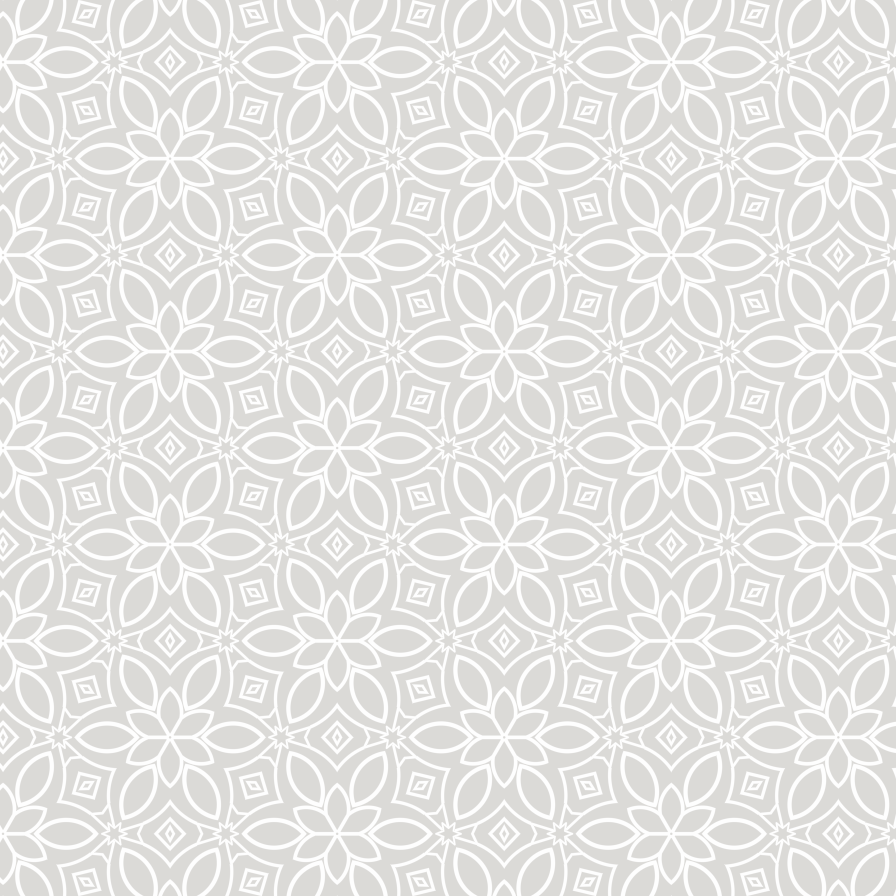
Reproduce this pattern procedurally as a Shadertoy shader.

```glsl
// White line lattice of six-petalled flowers, leaves, diamonds and small stars on warm grey.

const vec3 GROUND = vec3(0.86, 0.855, 0.845);
const vec3 LINE = vec3(0.995);
const float SPACING = 0.2153;             // distance between flower centres
const vec2 ORIGIN = vec2(0.3763, 0.5);    // centre of one flower

// Lengths below are in units of SPACING.
const float LEAF_WIDTH = 0.022;
const float PETAL_WIDTH = 0.019;
const float FRAME_WIDTH = 0.017;
const float GEM_WIDTH = 0.014;
const float STAR_WIDTH = 0.010;

const float PETAL_MIDDLE = 0.128;
const vec2 PETAL_SIZE = vec2(0.125, 0.0595);
const float LEAF_MIDDLE = 0.327;
const vec2 LEAF_SIZE = vec2(0.155, 0.072);
const vec2 ARC_CENTRE = vec2(0.261, -0.154);
const float ARC_RADIUS = 0.3226;
const vec2 TAIL_NOTCH = vec2(0.165, 0.0);
const vec2 TAIL_CORNER = vec2(0.141, 0.052);
const vec2 TAIL_ROOT = vec2(0.252, 0.018);
const vec2 DIAMOND_SIZE = vec2(0.073, 0.077);
const vec2 GEM_SIZE = vec2(0.019, 0.035);
const float STAR_OUTER = 0.064;
const float STAR_INNER = 0.030;
const float HUB_RADIUS = 0.022;
const float HUB_HOLE = 0.006;

const float ROOT3 = 1.7320508;
const vec2 AXIS30 = vec2(0.8660254, 0.5);
const vec2 NORMAL30 = vec2(-0.5, 0.8660254);

// Position relative to the nearest centre of the hexagonal lattice.
vec2 nearestCentre(vec2 p) {
    vec2 period = vec2(ROOT3, 1.0);
    vec2 a = mod(p + 0.5 * period, period) - 0.5 * period;
    vec2 b = mod(p, period) - 0.5 * period;
    return dot(a, a) < dot(b, b) ? a : b;
}

// Mirrors points above the 30 degree axis to below it.
vec2 mirror30(vec2 p) {
    return p - 2.0 * max(dot(p, NORMAL30), 0.0) * NORMAL30;
}

float lensDistance(vec2 p, vec2 size) {
    float radius = dot(size, size) / (2.0 * size.y);
    return length(vec2(p.x, abs(p.y) + radius - size.y)) - radius;
}

float diamondDistance(vec2 p, vec2 size) {
    vec2 normal = normalize(size.yx);
    return dot(abs(p) - vec2(size.x, 0.0), normal);
}

float segmentDistance(vec2 p, vec2 a, vec2 b) {
    vec2 ab = b - a;
    return length(p - a - ab * clamp(dot(p - a, ab) / dot(ab, ab), 0.0, 1.0));
}

// Signed distance to a stroke drawn along the zero line of d.
float stroke(float d, float width) {
    return abs(d) - 0.5 * width;
}

float ornament(vec2 p) {
    // Fold into one sector: leaf axis along x, petal axis at 30 degrees.
    vec2 q = mirror30(abs(p));
    q.y = abs(q.y);
    vec2 petalPos = vec2(dot(q, AXIS30), -dot(q, NORMAL30));
    vec2 edgePos = vec2(petalPos.y, 0.5 - petalPos.x);

    // Flower with seams between its petals, and a pierced hub
    float petal = lensDistance(petalPos - vec2(PETAL_MIDDLE, 0.0), PETAL_SIZE);
    float d = stroke(max(petal, -q.y), PETAL_WIDTH);
    float r = length(q);
    d = max(min(d, r - HUB_RADIUS), HUB_HOLE - r);

    // Ring of leaves
    d = min(d, stroke(lensDistance(q - vec2(LEAF_MIDDLE, 0.0), LEAF_SIZE), LEAF_WIDTH));

    // Curved frame ending in swallowtail ribbons
    float arc = stroke(length(q - ARC_CENTRE) - ARC_RADIUS, FRAME_WIDTH);
    d = min(d, max(arc, edgePos.x - TAIL_CORNER.x));
    float tail = min(segmentDistance(edgePos, TAIL_NOTCH, TAIL_CORNER),
                     segmentDistance(edgePos, TAIL_CORNER, TAIL_ROOT));
    d = min(d, stroke(tail, GEM_WIDTH));

    // Nested diamonds midway between flowers
    d = min(d, stroke(diamondDistance(edgePos, DIAMOND_SIZE), FRAME_WIDTH));
    d = min(d, stroke(diamondDistance(edgePos, GEM_SIZE), GEM_WIDTH));

    // Star where three cells meet
    vec2 starPos = mirror30(vec2(1.0 / ROOT3 - q.x, q.y));
    starPos.y = abs(starPos.y);
    float star = segmentDistance(starPos, vec2(STAR_OUTER, 0.0), STAR_INNER * AXIS30);
    return min(d, stroke(star, STAR_WIDTH));
}

void mainImage(out vec4 fragColor, in vec2 fragCoord) {
    vec2 p = (fragCoord / iResolution.y - ORIGIN) / SPACING;
    float pixel = 1.0 / (iResolution.y * SPACING);
    float ink = 1.0 - smoothstep(-0.7 * pixel, 0.7 * pixel, ornament(nearestCentre(p)));
    fragColor = vec4(mix(GROUND, LINE, ink), 1.0);
}
```
